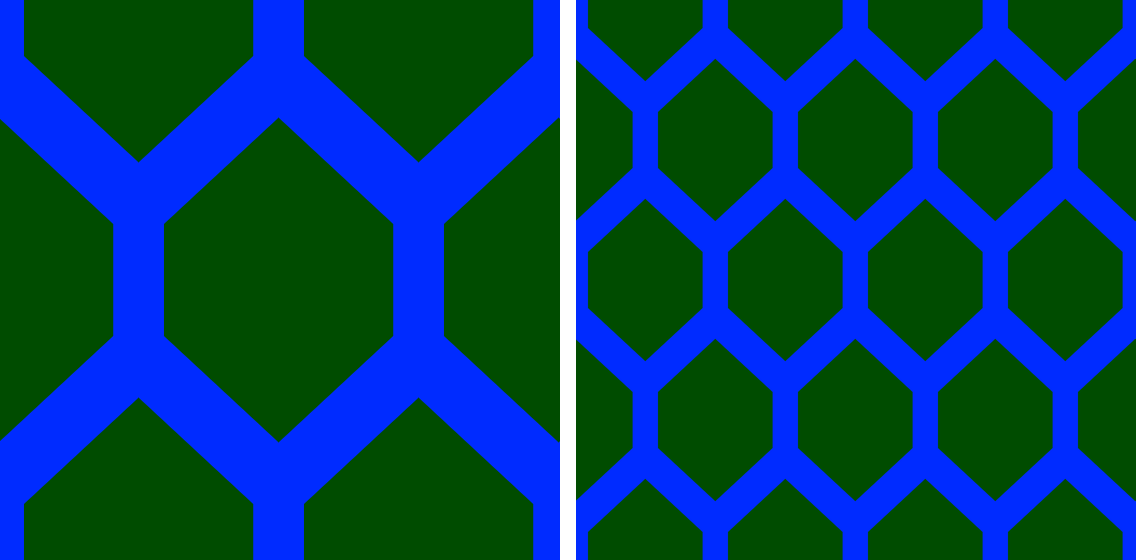
Left: one tile. Right: repeated 2 by 2.
A WebGL 1 fragment shader for this pattern:

```glsl
precision highp float;
// Staggered tall green hexagons separated by wide blue bands, tiling seamlessly.

uniform vec2 u_resolution;

const vec3 HEX_COLOR = vec3(0.0, 0.30, 0.0);
const vec3 BAND_COLOR = vec3(0.0, 0.17, 1.0);
const vec2 REPEATS = vec2(2.0, 1.0);           // lattice cells across and down
const vec2 HEX_CENTER = vec2(0.4975, 0.5);     // position of one hexagon
const vec2 HEX_HALF_SIZE = vec2(0.2047, 0.29); // half width, half height to the tip
const float SIDE_HALF_LENGTH = 0.1;            // half length of the upright sides

// Offset from the nearest hexagon centre of one rectangular lattice.
vec2 wrapToCell(vec2 p) {
  return (fract(p * REPEATS + 0.5) - 0.5) / REPEATS;
}

// Signed distance to the sides of a pointed-top hexagon, negative inside.
float hexDistance(vec2 p) {
  p = abs(p);
  vec2 slantNormal = normalize(vec2(HEX_HALF_SIZE.y - SIDE_HALF_LENGTH, HEX_HALF_SIZE.x));
  float slant = dot(p - vec2(0.0, HEX_HALF_SIZE.y), slantNormal);
  return max(p.x - HEX_HALF_SIZE.x, slant);
}

void main() {
  vec2 p = gl_FragCoord.xy / u_resolution - HEX_CENTER;
  float pixel = 1.0 / min(u_resolution.x, u_resolution.y);

  // Two lattices, the second shifted by half a cell, form the staggered rows.
  float d = min(hexDistance(wrapToCell(p)),
                hexDistance(wrapToCell(p + 0.5 / REPEATS)));

  float hexMask = clamp(0.5 - d / pixel, 0.0, 1.0);
  gl_FragColor = vec4(mix(BAND_COLOR, HEX_COLOR, hexMask), 1.0);
}
```
